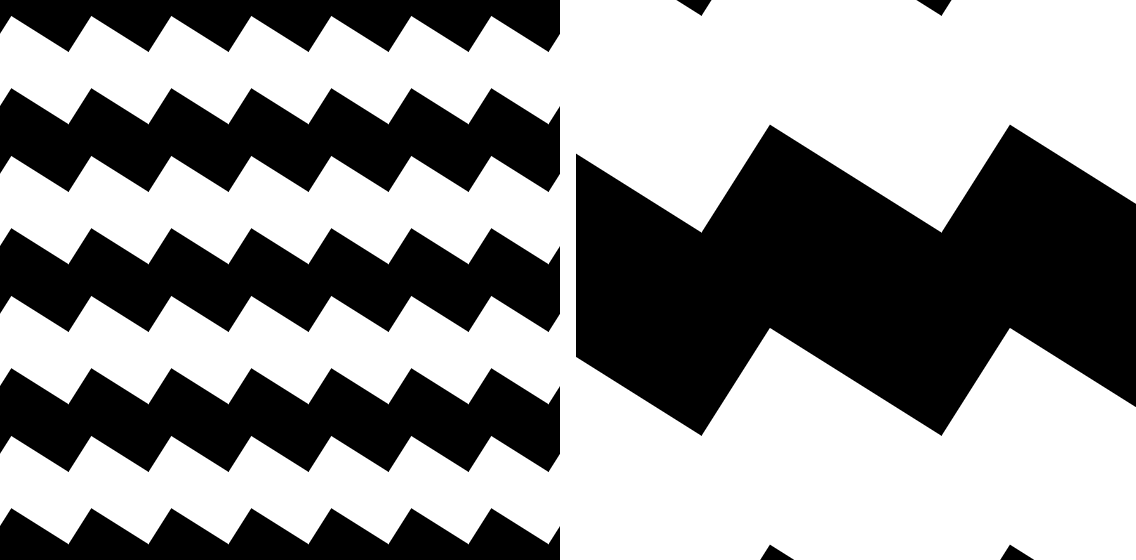
Left: the whole. Right: its middle third, enlarged.
A Shadertoy shader for this pattern:

```glsl
// Horizontal white bands with slanted sawtooth edges on black, seamlessly tiling.

const vec3 BLACK = vec3(0.0);
const vec3 WHITE = vec3(1.0);

const vec2 REPEATS = vec2(7.0, 4.0);     // teeth across, bands down
const vec2 PEAK = vec2(0.1413, 0.886);   // upper tooth tip within one cell
const float FALL = 0.715;                // share of a tooth that slopes down
const float DEPTH = 0.257;               // tooth depth in cell heights
const float BAND = 0.516;                // white band height in cell heights

// Drop below the peak (x) and its slope (y) at tooth phase t.
vec2 sawtooth(float t, float fall, float depth) {
    float down = t / fall;
    float up = (1.0 - t) / (1.0 - fall);
    return down < up ? depth * vec2(down, 1.0 / fall)
                     : depth * vec2(up, -1.0 / (1.0 - fall));
}

// Signed distance to the repeated band in canvas units, negative inside.
float zigzagBand(vec2 uv, vec2 repeats) {
    vec2 cell = uv * repeats - PEAK;
    vec2 tooth = sawtooth(fract(cell.x), FALL, DEPTH);
    float offset = cell.y + tooth.x + 0.5 * BAND;
    float vertical = abs(fract(offset + 0.5) - 0.5) - 0.5 * BAND;

    // Divide by the gradient length to measure across the slanted edge.
    return vertical / length(vec2(tooth.y * repeats.x, repeats.y));
}

void mainImage(out vec4 fragColor, in vec2 fragCoord) {
    vec2 uv = fragCoord / iResolution.xy;
    float pixel = 1.0 / min(iResolution.x, iResolution.y);

    // Edge smoothing one pixel wide
    float white = clamp(0.5 - zigzagBand(uv, REPEATS) / pixel, 0.0, 1.0);
    fragColor = vec4(mix(BLACK, WHITE, white), 1.0);
}
```
